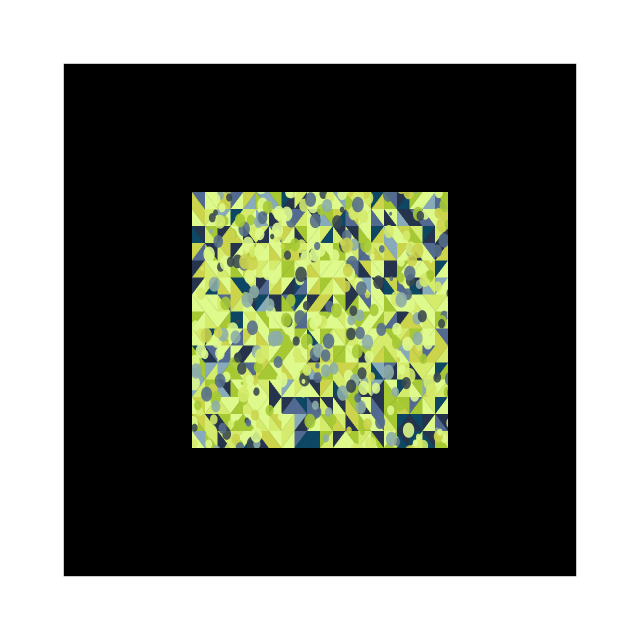
Reproduce this pattern procedurally as a Shadertoy shader.

```glsl
// A white margin frames a black square with a lime and navy mosaic at its centre.
// The mosaic is a grid of 20 by 15 cells cut along random diagonals into triangles,
// with layers of scattered translucent ellipses on top, drawn in cell space.

vec3 hash3(vec2 p) {
    vec3 q = fract(p.xyx * vec3(0.1031, 0.1030, 0.0973));
    q += dot(q, q.yxz + 33.33);
    return fract((q.xxy + q.yzz) * q.zyx);
}

// Lime tints for the light part, blues for the dark part
vec3 limeTone(float h) {
    vec3 c = mix(vec3(0.87, 0.98, 0.55), vec3(0.83, 0.92, 0.42), step(0.38, h));
    c = mix(c, vec3(0.80, 0.83, 0.30), step(0.62, h));
    return mix(c, vec3(0.65, 0.79, 0.20), step(0.78, h));
}

vec3 blueTone(float h) {
    vec3 c = mix(vec3(0.15, 0.20, 0.30), vec3(0.05, 0.28, 0.39), step(0.42, h));
    c = mix(c, vec3(0.32, 0.41, 0.57), step(0.65, h));
    return mix(c, vec3(0.53, 0.67, 0.73), step(0.84, h));
}

vec3 dotTone(float h) {
    vec3 c = mix(vec3(0.22, 0.28, 0.31), vec3(0.33, 0.43, 0.54), step(0.38, h));
    return mix(c, vec3(0.55, 0.68, 0.66), step(0.65, h));
}

float blob(vec2 p, vec2 centre, float radius) {
    vec2 d = (p - centre) / radius;
    return exp(-dot(d, d));
}

// Chance of a dark tone at a place in the mosaic, 0 to 1 on each axis
float darkChance(vec2 p) {
    float shade = blob(p, vec2(0.31, 0.56), 0.07)
                + 0.8 * blob(p, vec2(0.40, 0.15), 0.08)
                + 0.7 * blob(p, vec2(0.92, 0.10), 0.10)
                + 0.5 * blob(p, vec2(0.09, 0.30), 0.10)
                + 0.5 * blob(p, vec2(0.30, 0.93), 0.09)
                + 0.6 * blob(p, vec2(0.82, 0.92), 0.11);
    float light = blob(p, vec2(0.40, 0.72), 0.11)
                + blob(p, vec2(0.23, 0.43), 0.10)
                + blob(p, vec2(0.22, 0.17), 0.09)
                + blob(p, vec2(0.90, 0.40), 0.11);
    return clamp(0.30 + 0.75 * shade - 0.25 * light, 0.03, 0.95);
}

vec3 triangles(vec2 grid) {
    vec2 id = floor(grid), f = fract(grid);
    float flip = step(0.5, hash3(id + 71.0).x);
    f.x = mix(f.x, 1.0 - f.x, flip);
    float side = f.x - f.y;
    vec3 h = hash3(id * 2.0 + vec2(step(0.0, side), 13.0));
    float dark = step(h.x, darkChance((id + 0.5) / vec2(20.0, 15.0)));
    vec3 c = mix(limeTone(h.y), blueTone(h.y), dark);
    // Faint seam along the diagonal
    return c * (1.0 - 0.12 * smoothstep(0.06, 0.0, abs(side)));
}

// Scattered ellipses: one candidate per cell and layer
vec3 addDots(vec3 c, vec2 grid, float blur) {
    for (int layer = 0; layer < 3; layer++) {
        vec2 seed = vec2(37.0, 91.0) * float(layer + 1);
        vec2 shifted = grid + 0.37 * float(layer);
        vec2 home = floor(shifted);
        for (int k = 0; k < 9; k++) {
            vec2 id = home + vec2(k % 3 - 1, k / 3 - 1);
            vec3 place = hash3(id + seed), look = hash3(id + seed + 503.0);
            if (place.z > 0.36) continue;
            float radius = mix(0.09, 0.46, sqrt(look.x));
            float d = length(shifted - id - place.xy) - radius;
            float dark = step(look.y, 0.40);
            vec3 tone = mix(limeTone(look.z), dotTone(look.z), dark);
            c = mix(c, tone, 0.88 * smoothstep(blur, -blur, d));
        }
    }
    return c;
}

float box(vec2 p, float halfSide) {
    vec2 d = abs(p - 0.5);
    return max(d.x, d.y) - halfSide;
}

vec3 scene(vec2 uv, float pixel) {
    vec3 c = mix(vec3(0.0), vec3(1.0), smoothstep(-pixel, pixel, box(uv, 0.4) - 0.0003));
    if (box(uv, 0.2) < 0.0) {
        vec2 grid = (uv - 0.3) / 0.4 * vec2(20.0, 15.0);
        c = addDots(triangles(grid), grid, 25.0 * pixel);
    }
    return c;
}

void mainImage(out vec4 fragColor, in vec2 fragCoord) {
    // Four samples per pixel smooth the mosaic edges
    vec3 sum = vec3(0.0);
    for (int s = 0; s < 4; s++) {
        vec2 offset = vec2(s % 2, s / 2) * 0.5 - 0.25;
        sum += scene((fragCoord + offset) / iResolution.xy, 0.5 / iResolution.y);
    }
    fragColor = vec4(sum / 4.0, 1.0);
}
```
